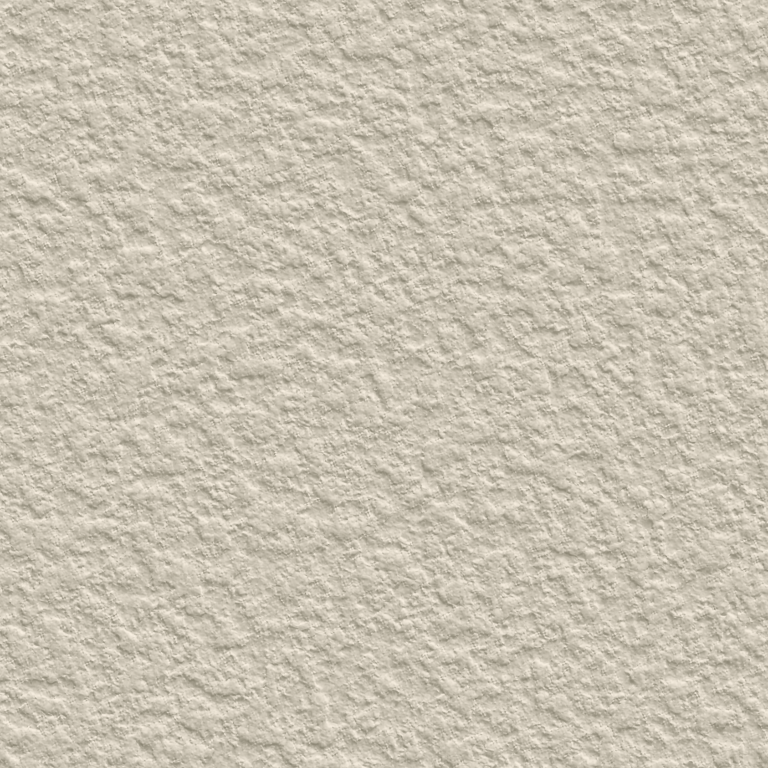
This texture is drawn by a WebGL 1 fragment shader. Its source:

```glsl
precision highp float;
// Rough cream plaster: a fine fractal height field with small raised clumps,
// lit by a low lamp from above and slightly right. Slopes over a short and a
// longer step give the grit and the shaded undersides of the clumps.

uniform vec2 u_resolution;

const int OCTAVES = 4;
const float BASE_FREQUENCY = 48.0;
const float OCTAVE_GAIN = 0.6;

// Sine-free hash of a lattice point, 0 to 1
float hash(vec2 cell) {
  vec3 q = fract(cell.xyx * 0.1031);
  q += dot(q, q.yzx + 33.33);
  return fract((q.x + q.y) * q.z);
}

// Value noise with quintic interpolation
float valueNoise(vec2 p) {
  vec2 cell = floor(p);
  vec2 f = p - cell;
  vec2 blend = f * f * f * (f * (f * 6.0 - 15.0) + 10.0);
  float low = mix(hash(cell), hash(cell + vec2(1.0, 0.0)), blend.x);
  float high = mix(hash(cell + vec2(0.0, 1.0)), hash(cell + vec2(1.0)), blend.x);
  return mix(low, high, blend.y);
}

// Sum of noise octaves, each turned and doubled in frequency
float fractalNoise(vec2 p) {
  mat2 turnAndDouble = 2.0 * mat2(0.8, 0.6, -0.6, 0.8);
  float sum = 0.0;
  float amplitude = 1.0;
  vec2 q = p * BASE_FREQUENCY;
  for (int i = 0; i < OCTAVES; i++) {
    sum += amplitude * valueNoise(q);
    amplitude *= OCTAVE_GAIN;
    q = turnAndDouble * q + 17.3;
  }
  return sum;
}

// Grit everywhere, plus raised clumps with steeper rims
float plasterHeight(vec2 p) {
  float grit = fractalNoise(p);
  float clump = smoothstep(0.85, 1.33, grit);
  return grit + 0.35 * clump;
}

// Small displacement that makes the clumps ragged
vec2 raggedWarp(vec2 p, float frequency, float strength) {
  vec2 q = p * frequency;
  return strength * (vec2(valueNoise(q + 71.0), valueNoise(q + 139.0)) - 0.5);
}

// Positive where the surface faces the light
float slopeToLight(vec2 p, float height, vec2 lightDir, float stepSize) {
  return (height - plasterHeight(p + lightDir * stepSize)) / stepSize;
}

// Eases x towards plus or minus limit
float softLimit(float x, float limit) {
  return x / sqrt(1.0 + x * x / (limit * limit));
}

// Deepens shadows and rounds off highlights around a stable mean
float toneCurve(float x, float bend, float variance) {
  return x - bend * (x * x - variance);
}

void main() {
  vec2 uv = gl_FragCoord.xy / min(u_resolution.x, u_resolution.y);
  vec2 p = uv + raggedWarp(uv, 150.0, 0.002);
  vec2 lightDir = normalize(vec2(0.36, 0.93));

  // Relief shading at two scales
  float height = plasterHeight(p);
  float grain = slopeToLight(p, height, lightDir, 0.002);
  float undersides = slopeToLight(p, height, lightDir, 0.005);
  float relief = 0.00115 * mix(grain, undersides, 0.25);
  float shade = toneCurve(softLimit(relief, 0.25), 0.7, 0.0055);

  // Warm grey cream, slightly warmer in the shadows
  vec3 plasterColor = vec3(0.787, 0.758, 0.696);
  vec3 shadeTint = vec3(1.0, 0.97, 1.0);
  gl_FragColor = vec4(plasterColor + shadeTint * shade, 1.0);
}
```
